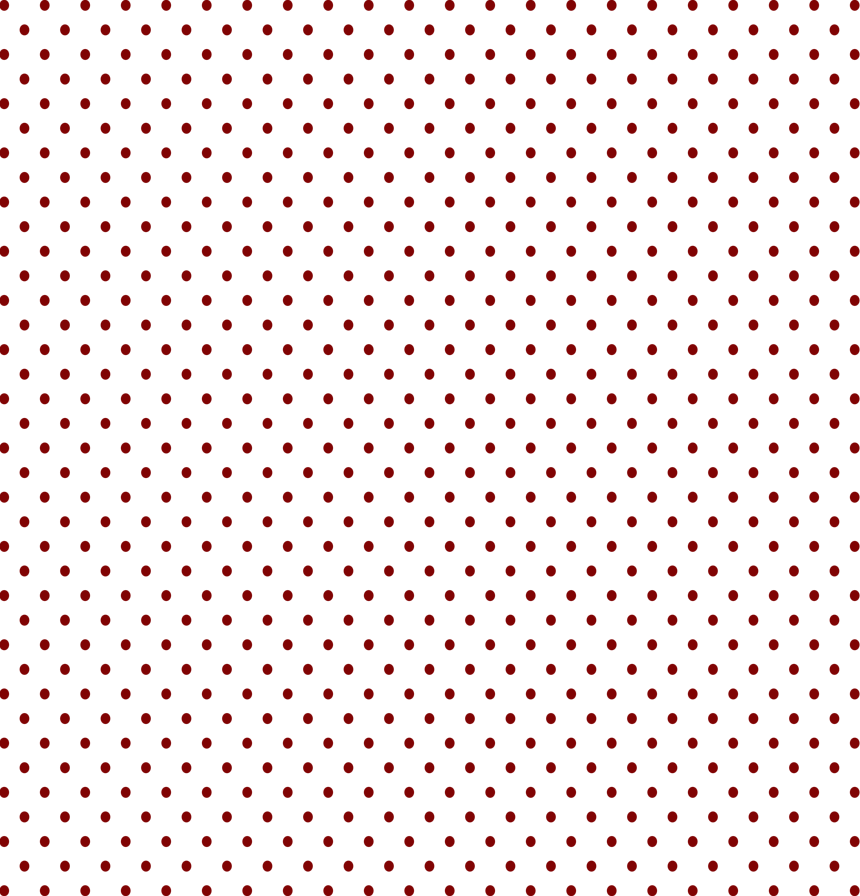
Give the GLSL for this pattern, as a WebGL 2 fragment shader.

```glsl
#version 300 es
precision highp float;
// Small dark red dots on white, staggered like a brick bond.
// Two identical rectangular lattices of slightly tall ellipses are overlaid,
// the second one shifted by half a cell in both directions.

uniform vec2 u_resolution;
out vec4 fragColor;

// Approximate signed distance to the nearest ellipse of a lattice.
float latticeDots(vec2 cellPos, vec2 pitch, vec2 radii) {
    vec2 offset = (fract(cellPos + 0.5) - 0.5) * pitch;
    float k = length(offset / radii);
    float slope = length(offset / (radii * radii));
    return k * (k - 1.0) / max(slope, 1e-4);
}

void main() {
    // Centred coordinates, one unit is the canvas height.
    vec2 pos = (gl_FragCoord.xy - 0.5 * u_resolution) / u_resolution.y;
    float pixel = 1.0 / u_resolution.y;

    vec2 pitch = vec2(0.0452, 0.0549);
    vec2 radii = vec2(0.0054, 0.0061);
    vec2 cellPos = pos / pitch + vec2(0.513, 0.0);

    // Main lattice and its half-cell shifted twin.
    float dist = min(latticeDots(cellPos, pitch, radii),
                     latticeDots(cellPos + 0.5, pitch, radii));

    // Smooth edge about one pixel wide.
    float coverage = 1.0 - smoothstep(-0.75 * pixel, 0.75 * pixel, dist);
    vec3 white = vec3(1.0);
    vec3 darkRed = vec3(0.50, 0.01, 0.01);
    fragColor = vec4(mix(white, darkRed, coverage), 1.0);
}
```
